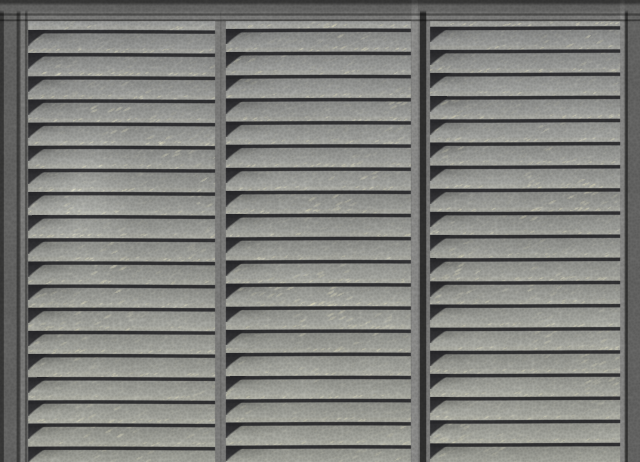
This texture is drawn by a Shadertoy shader. Its source:

```glsl
const float PITCH = 0.0501;      // slat spacing, in canvas heights
const float PANEL_TOP = 0.046;
const vec3 SHADOW = vec3(0.13, 0.13, 0.14);
const vec3 PAINT = vec3(0.565, 0.57, 0.565);
const vec3 FRAME = vec3(0.46, 0.46, 0.455);
const vec3 CHALK = vec3(0.79, 0.78, 0.69);

// Left edge, right edge and first slat line of each panel
const vec3 PANELS[3] = vec3[3](
    vec3(0.044, 0.336, 0.066), vec3(0.353, 0.642, 0.063), vec3(0.672, 0.969, 0.058));

// Upright grooves: centre, half width, strength
const vec3 GROOVES[6] = vec3[6](
    vec3(0.000, 0.006, 0.45), vec3(0.029, 0.003, 0.40), vec3(0.041, 0.002, 0.35),
    vec3(0.345, 0.001, 0.12), vec3(0.661, 0.005, 0.62), vec3(0.979, 0.002, 0.50));

float hash(vec2 c) {
    return fract(sin(dot(c, vec2(127.1, 311.7))) * 43758.5);
}

// Cellular noise: distance to the nearest point, and its random id
vec2 cellular(vec2 p) {
    vec2 nearest = vec2(9.0, 0.0);
    for (int j = -1; j <= 1; j++)
    for (int i = -1; i <= 1; i++) {
        vec2 c = floor(p) + vec2(i, j);
        vec2 site = c + vec2(hash(c), hash(c + 57.3));
        float d = distance(p, site);
        if (d < nearest.x) nearest = vec2(d, hash(c + 19.7));
    }
    return nearest;
}

// Layered sines, about -1 to 1
float ripple(vec2 p) {
    float sum = 0.0, gain = 0.5;
    for (int i = 0; i < 4; i++) {
        sum += gain * sin(p.x + 1.7 * sin(p.y)) * cos(p.y + 0.8 * sin(p.x));
        p = mat2(1.5, 1.2, -1.2, 1.5) * p + 2.3;
        gain *= 0.55;
    }
    return sum;
}

float band(float x, float a, float b, float soft) {
    return smoothstep(a - soft, a + soft, x) - smoothstep(b - soft, b + soft, x);
}

// Slanted chips and scratches
float flecks(vec2 q, vec2 scale, float density) {
    vec2 slanted = vec2(dot(q, vec2(0.89, -0.45)), dot(q, vec2(0.45, 0.89)));
    vec2 c = cellular(slanted * scale);
    return smoothstep(0.5, 0.12, c.x) * step(1.0 - density, c.y);
}

// Surrounding frame, with grooves along its mouldings
vec3 frameColor(vec2 p, vec2 soft) {
    float light = 0.83 + 0.2 * band(p.x, 0.03, 0.975, soft.x) * smoothstep(0.02, 0.035, p.y);
    light += 0.13 * band(p.x, 0.643, 0.653, soft.x) + 0.1 * band(p.x, 0.969, 0.976, soft.x);
    for (int i = 0; i < 6; i++) {
        vec3 g = GROOVES[i];
        light *= 1.0 - g.z * band(p.x, g.x - g.y, g.x + g.y, soft.x) * smoothstep(0.02, 0.03, p.y);
    }
    light *= 1.0 - 0.45 * band(p.y, -0.02, 0.009, 0.005);
    light *= 1.0 - 0.35 * band(p.y, 0.029, 0.034, soft.y);
    light *= 1.0 - 0.40 * band(p.y, 0.042, PANEL_TOP, soft.y);
    return FRAME * light;
}

// One panel of slats; inset is the distance from its left edge
vec3 slatColor(vec2 q, float inset, float firstLine, float seed, float soft) {
    float y = (q.y - firstLine + 0.0006 * sin(q.x * 9.0 + seed)) / PITCH;
    float row = floor(y), v = fract(y);
    float edge = soft / PITCH;
    float real = step(0.0, row);

    // Slat face: darker under the slat above, paler toward its lower lip
    float shade = 0.93 + 0.12 * smoothstep(0.1, 0.85, v) + 0.06 * q.y;
    shade += 0.05 * (hash(vec2(row, seed)) - 0.5);
    shade *= 1.0 - 0.2 * real * smoothstep(0.09, 0.0, inset) * smoothstep(0.6, 0.1, v);
    vec3 color = PAINT * shade * mix(vec3(1.0), vec3(1.01, 1.01, 0.97), q.y);

    // Chipped lip and scattered wear
    float lip = band(v, 0.8, 0.97, 0.06);
    float worn = 0.5 + 0.5 * ripple(q * vec2(11.0, 9.0) + seed * 4.0);
    float chips = flecks(q, vec2(38.0, 130.0), 0.22) * smoothstep(0.35, 0.85, worn);
    float scratches = flecks(q + 3.1, vec2(60.0, 190.0), 0.3);
    color = mix(color, CHALK, 0.16 * lip + 0.5 * chips + scratches * (0.10 + 0.35 * lip));

    // Wedge of shadow at the left, and the gap between slats
    float wedge = 0.031 * pow(max(1.0 - v / 0.7, 0.0), 1.25);
    float dark = real * smoothstep(-0.003, 0.003, wedge - inset) * step(0.001, wedge);
    color = mix(color, SHADOW * (1.0 + 0.6 * v), 0.92 * dark);
    float gap = abs(fract(y + 0.44) - 0.5);
    return mix(color, SHADOW * 1.15, 0.92 * smoothstep(0.075 + edge, 0.075 - edge, gap));
}

void mainImage(out vec4 fragColor, in vec2 fragCoord) {
    vec2 p = fragCoord / iResolution.xy;
    p.y = 1.0 - p.y;                                  // measured down from the top
    vec2 q = p * vec2(iResolution.x / iResolution.y, 1.0);
    vec2 soft = max(0.8 / iResolution.xy, vec2(0.001));

    vec3 color = frameColor(p, soft);
    for (int i = 0; i < 3; i++) {
        vec3 panel = PANELS[i];
        float inside = band(p.x, panel.x, panel.y, soft.x)
                     * smoothstep(PANEL_TOP - soft.y, PANEL_TOP + soft.y, p.y);
        if (inside > 0.0)
            color = mix(color, slatColor(q, p.x - panel.x, panel.z, float(i), soft.y), inside);
    }

    // Pale weathering, broad stains and fine grain
    vec2 bleach = (p - vec2(0.13, 0.43)) / vec2(0.06, 0.13);
    float tone = 1.0 + 0.09 * exp(-dot(bleach, bleach)) + 0.035 * ripple(q * 14.0);
    tone += 0.12 * (cellular(q * 150.0).x - 0.45) + 0.03 * ripple(q * vec2(70.0, 190.0));
    fragColor = vec4(clamp(color * tone, 0.0, 1.0), 1.0);
}
```
